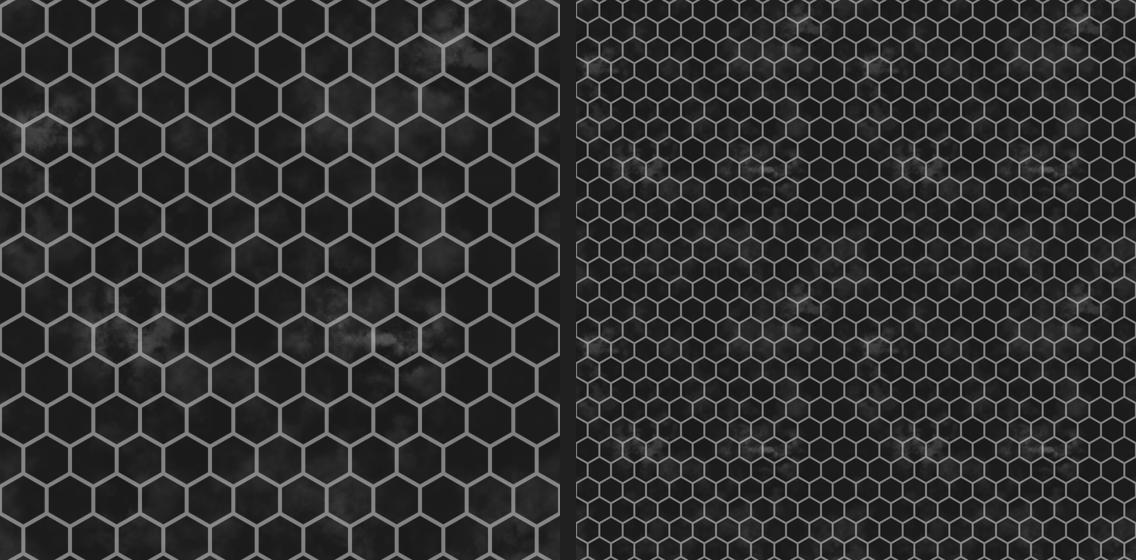
Left, the tile; right, the same tile 2 across and 2 down.
This texture is drawn by a WebGL 2 fragment shader. Its source:

```glsl
#version 300 es
precision highp float;
// Seamless black hexagon tiles with grey grout, cloudy haze and dusty scuffs.

uniform vec2 u_resolution;
out vec4 fragColor;

#define COLUMNS 12.0        // tiles across
#define ROWS 14.0           // tile rows, must be even
#define GROUT_WIDTH 0.086   // in tile widths
#define TILE_TONE 0.106
#define GROUT_TONE 0.508
#define TILE_VARIATION 0.008
#define HAZE 0.075          // broad cloudy stains
#define DUST 0.22           // bright local scuffs
#define PATCHES 6.0         // scuff cells per side

const float ROW_PITCH = 0.8660254;

float hash(vec2 p) {
    vec3 q = fract(p.xyx * 0.1031);
    q += dot(q, q.yzx + 33.33);
    return fract((q.x + q.y) * q.z);
}

// Value noise that wraps after a whole number of cells.
float noise(vec2 uv, float period, float seed) {
    vec2 p = uv * period;
    vec2 i = floor(p), f = fract(p);
    f = f * f * (3.0 - 2.0 * f);
    vec2 lo = mod(i, period) + seed, hi = mod(i + 1.0, period) + seed;
    return mix(mix(hash(lo), hash(vec2(hi.x, lo.y)), f.x),
               mix(hash(vec2(lo.x, hi.y)), hash(hi), f.x), f.y);
}

float fbm(vec2 uv, float period, float seed) {
    float sum = 0.0, total = 0.0, weight = 1.0;
    for (int i = 0; i < 5; i++) {
        sum += weight * noise(uv, period, seed + float(i) * 17.0);
        total += weight;
        weight *= 0.58;
        period *= 2.0;
    }
    return sum / total;
}

// Cellular scatter of soft blobs; only a few are strong.
float scuffPatches(vec2 uv) {
    vec2 p = uv * PATCHES;
    vec2 cell = floor(p);
    float sum = 0.0;
    for (int y = -1; y <= 1; y++) {
        for (int x = -1; x <= 1; x++) {
            vec2 c = cell + vec2(x, y);
            vec2 id = mod(c, PATCHES);
            vec2 center = c + 0.2 + 0.6 * vec2(hash(id + 41.0), hash(id + 83.0));
            float radius = mix(0.5, 1.0, hash(id + 127.0));
            float strength = pow(hash(id + 211.0), 3.0);
            sum += strength * smoothstep(radius, 0.0, length(p - center));
        }
    }
    return sum;
}

// Offset from the nearest point of a rectangular lattice.
vec2 latticeOffset(vec2 p, vec2 spacing) {
    return p - spacing * floor(p / spacing + 0.5);
}

void main() {
    vec2 uv = gl_FragCoord.xy / u_resolution;

    // Two interleaved lattices give the staggered hexagon centers.
    vec2 spacing = vec2(1.0, 2.0 * ROW_PITCH);
    vec2 p = uv * vec2(COLUMNS, ROWS * ROW_PITCH) - vec2(0.0, 0.5 * ROW_PITCH);
    vec2 even = latticeOffset(p, spacing);
    vec2 odd = latticeOffset(p - 0.5 * spacing, spacing);
    vec2 local = dot(even, even) < dot(odd, odd) ? even : odd;
    vec2 tileId = mod(floor((p - local) / (0.5 * spacing) + 0.5),
                      vec2(2.0 * COLUMNS, ROWS));

    // Distance to the hexagon border.
    vec2 a = abs(local);
    float border = 0.5 - max(a.x, 0.5 * a.x + ROW_PITCH * a.y);
    float blur = 0.75 * COLUMNS / u_resolution.x;
    float grout = 1.0 - smoothstep(-blur, blur, border - 0.5 * GROUT_WIDTH);

    // Grime: broad haze plus textured, warped scuffs.
    float cloud = fbm(uv, 9.0, 5.0);
    float grain = fbm(uv, 28.0, 61.0);
    vec2 warp = vec2(cloud, fbm(uv, 11.0, 97.0)) - 0.5;
    float patches = scuffPatches(uv + 0.16 * warp);
    float flecks = smoothstep(0.72, 0.95, noise(uv, 160.0, 7.0));
    float haze = HAZE * smoothstep(0.48, 0.85, cloud) * (0.6 + 0.8 * grain);
    float dust = DUST * patches * (smoothstep(0.36, 0.76, grain) + 0.15 * flecks);

    float tile = TILE_TONE + TILE_VARIATION * (hash(tileId + 19.0) - 0.5);
    tile += 0.012 * (grain - 0.5) + haze + dust;
    float line = GROUT_TONE + 0.04 * (cloud - 0.5) + 0.3 * haze + 0.5 * dust;
    fragColor = vec4(vec3(mix(tile, line, grout)), 1.0);
}
```
